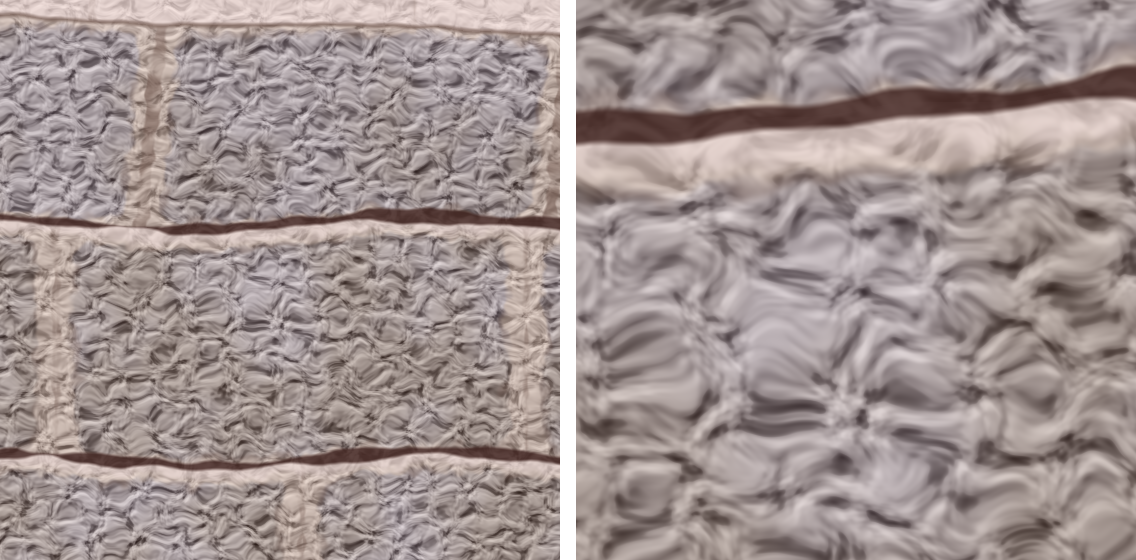
Left: the whole. Right: its middle third, enlarged.
Write a Shadertoy shader that draws this texture.

```glsl
// Weathered grey stone masonry: two full courses, dark bed cracks and pale ragged mortar.
#define CRACK_HALF 0.0105
#define MORTAR_HALF 0.034
#define CORNER 0.035
#define RAGGED 0.016
#define GRAIN vec2(34.0, 52.0)
#define RELIEF 0.17
#define STONE_WARM vec3(0.625, 0.572, 0.550)
#define STONE_COOL vec3(0.635, 0.595, 0.612)
#define MORTAR vec3(0.735, 0.668, 0.635)
#define LIP vec3(0.870, 0.800, 0.785)
#define SEAM vec3(0.460, 0.365, 0.330)
#define CRACK vec3(0.300, 0.195, 0.180)

// First upright joint and block length of each course, bottom to top
const vec4 START = vec4(0.54, 0.10, 0.27, 0.165);
const vec4 PITCH = vec4(0.78, 0.84, 0.73, 0.575);

vec2 gradient(ivec2 cell) {
    uint h = uint(cell.x) * 1597334677u ^ uint(cell.y) * 3812015801u;
    h = (h ^ (h >> 15)) * 2246822519u;
    h ^= h >> 13;
    float angle = float(h & 65535u) * 6.2832 / 65536.0;
    return vec2(cos(angle), sin(angle));
}

float gradientNoise(vec2 p) {
    vec2 base = floor(p), f = p - base;
    ivec2 c = ivec2(base);
    vec2 s = f * f * f * (f * (f * 6.0 - 15.0) + 10.0);
    float a = dot(gradient(c), f);
    float b = dot(gradient(c + ivec2(1, 0)), f - vec2(1, 0));
    float d = dot(gradient(c + ivec2(0, 1)), f - vec2(0, 1));
    float e = dot(gradient(c + ivec2(1, 1)), f - vec2(1, 1));
    return 1.4 * mix(mix(a, b, s.x), mix(d, e, s.x), s.y);
}

float fbm(vec2 p) {
    float sum = 0.0, amp = 0.55;
    for (int i = 0; i < 3; i++) {
        sum += amp * gradientNoise(p);
        p = mat2(1.6, 1.2, -1.2, 1.6) * p + 7.3;
        amp *= 0.55;
    }
    return sum;
}

// Rough chipped surface, with sharpened flecks
float surfaceHeight(vec2 p) {
    vec2 warp = vec2(gradientNoise(p * 24.0), gradientNoise(p * 24.0 + 31.0));
    float n = fbm(p * GRAIN + 0.7 * warp);
    return mix(n, smoothstep(-0.3, 0.3, n) - 0.5, 0.5);
}

// Height of bed joint i, sagging and wandering along x
float bedJoint(float i, float x) {
    float sag = -0.012 * sin((x - 0.21 + 0.05 * i) * 8.4);
    float tilt = (x - 0.5) * (i > 1.5 ? -0.028 : 0.006);
    float level = 0.18 + 0.4225 * i - 0.035 * i * (i - 1.0);
    return level + tilt + sag * (i > 1.5 ? 0.4 : 1.0)
        + 0.005 * gradientNoise(vec2(x * 16.0, i * 7.3 + 0.4));
}

float roundedBox(vec2 p, vec2 halfSize, float radius) {
    vec2 q = abs(p) - halfSize + radius;
    return length(max(q, 0.0)) + min(max(q.x, q.y), 0.0) - radius;
}

void mainImage(out vec4 fragColor, in vec2 fragCoord) {
    vec2 p = fragCoord / iResolution.y;
    float soft = 0.002 + 1.0 / iResolution.y;
    float height = surfaceHeight(p);
    float relief = height - surfaceHeight(p + vec2(-0.003, 0.006));
    float patches = fbm(p * 5.0 + 3.0);
    float ragged = RAGGED * (fbm(p * 13.0) + 0.5 * gradientNoise(p * 48.0));

    // Course and block
    int row = 0;
    for (int i = 0; i < 3; i++) row += int(step(bedJoint(float(i), p.x), p.y));
    float course = float(row);
    float low = bedJoint(course - 1.0, p.x) + 0.010;
    float high = bedJoint(course, p.x) - (row == 2 ? 0.012 : 0.034);
    float start = START[row] + (row == 2 ? 0.10 * (p.y - 0.78) : 0.0);
    float along = mod(p.x - start, PITCH[row]) - 0.5 * PITCH[row];
    vec2 halfSize = vec2(0.5 * PITCH[row] - MORTAR_HALF, 0.5 * (high - low));
    float edge = roundedBox(vec2(along, p.y - 0.5 * (low + high)), halfSize, CORNER) + ragged;
    float stone = row == 3 ? 0.0 : smoothstep(0.006, -0.006, edge);

    // Stone and mortar, stained in patches
    float cool = clamp((row == 2 ? 0.85 : 0.3) + 1.4 * patches, 0.0, 1.0);
    vec3 face = mix(STONE_WARM, STONE_COOL, cool) + 0.06 * patches;
    vec3 bond = row == 3 ? LIP : MORTAR + 0.05 * patches;
    vec3 color = mix(bond, face, stone);
    float contrast = row == 3 ? 0.4 : mix(0.8, 1.0, stone);
    color += contrast * (RELIEF * relief + 0.16 * height) * vec3(1.0, 1.02, 1.0);
    color -= 0.20 * contrast * smoothstep(0.24, 0.55, -height);

    // Broken shadow around each stone, and the seam of each upright joint
    float broken = smoothstep(-0.15, 0.35, gradientNoise(p * vec2(17.0, 21.0) + 5.0));
    color = mix(color, SEAM, 0.4 * broken * stone * smoothstep(-0.014, -0.002, edge));
    float seamEdge = abs(0.5 * PITCH[row] - abs(along) + 0.6 * ragged);
    float seamHalf = row == 2 ? 0.011 : 0.003;
    float seam = smoothstep(seamHalf + 0.004, seamHalf - 0.002, seamEdge);
    color = mix(color, SEAM, seam * (row == 2 ? 0.65 : 0.4) * (0.3 + 0.7 * broken));

    // Bed joints: pale lip below, dark crack pinched shut at upright joints
    for (int i = 0; i < 3; i++) {
        float k = float(i), d = p.y - bedJoint(k, p.x);
        float lip = smoothstep(-0.034, -0.014, d + ragged) * step(d, 0.0);
        color = mix(color, LIP + 0.10 * height, lip * (i == 2 ? 0.2 : 0.75));
        float pinch = smoothstep(0.005, 0.06, abs(p.x - START[i + 1] + 0.02));
        float w = CRACK_HALF * (0.8 + 0.7 * gradientNoise(vec2(p.x * 7.0, k * 5.1 + 0.3)));
        w = (i == 2 ? 0.0035 : w * mix(0.1, 1.0, pinch)) + 0.10 * ragged;
        float gap = smoothstep(soft, -soft, abs(d) - w);
        color = mix(color, i == 2 ? SEAM : CRACK + 0.08 * height, gap * (i == 2 ? 0.7 : 0.95));
    }
    fragColor = vec4(clamp(color, 0.0, 1.0), 1.0);
}
```
